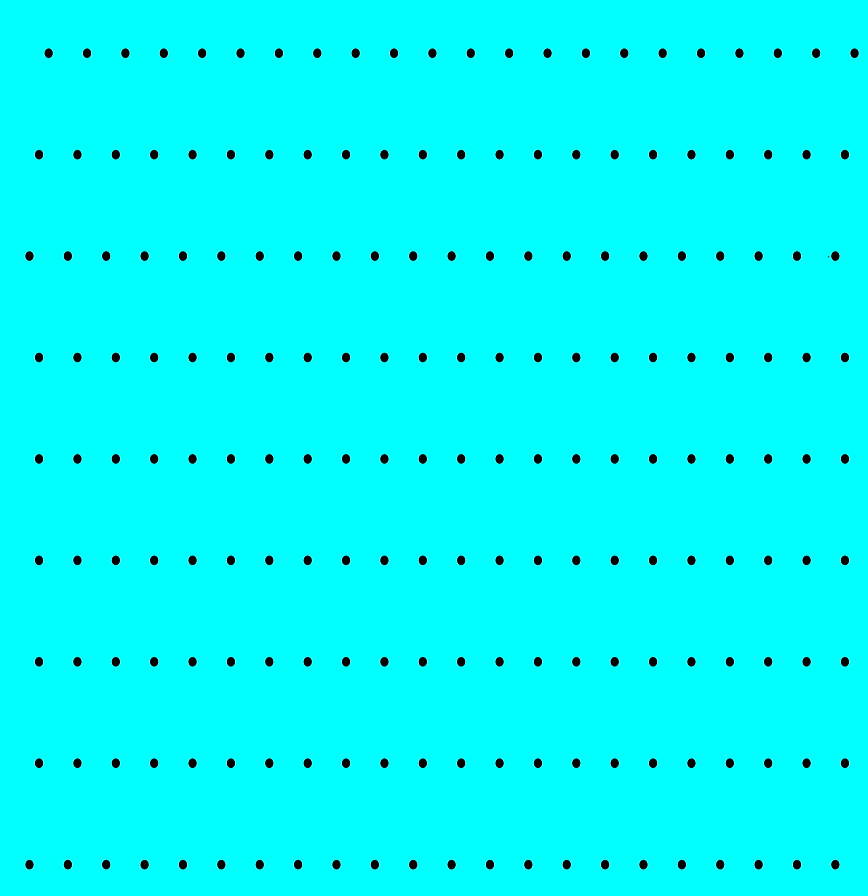
A WebGL 1 fragment shader for this pattern:

```glsl
precision highp float;
// Nine sparse rows of small black oval dots on flat cyan, three rows slipped sideways.

uniform vec2 u_resolution;

// Approximate signed distance to an axis-aligned ellipse.
float ellipseDistance(vec2 p, vec2 radii) {
  return (length(p / radii) - 1.0) * min(radii.x, radii.y);
}

// Sideways slip of a row, in column pitches; rows count up from the bottom.
float rowSlip(float row) {
  if (row == 0.0 || row == 6.0) return -0.25;
  return row == 8.0 ? 0.25 : 0.0;
}

void main() {
  // One unit is the canvas height.
  vec2 p = gl_FragCoord.xy / u_resolution.y;
  float pixel = 1.0 / u_resolution.y;
  vec2 pitch = vec2(0.04283, 0.1132);

  // Nearest dot in a bounded grid of 22 columns and 9 rows.
  vec2 grid = (p - vec2(0.0436, 0.0350)) / pitch;
  float row = clamp(floor(grid.y + 0.5), 0.0, 8.0);
  grid.x -= rowSlip(row);
  float column = clamp(floor(grid.x + 0.5), 0.0, 21.0);
  vec2 local = (grid - vec2(column, row)) * pitch;

  float dotDistance = ellipseDistance(local, vec2(0.0046, 0.0053));
  float ink = 1.0 - smoothstep(-0.5 * pixel, 0.5 * pixel, dotDistance);

  // Faint pale fringe, strongest on the flanks.
  float flank = abs(local.x) / max(length(local), 0.0001);
  float fringe = 1.0 - smoothstep(0.0004, 0.0004 + pixel, dotDistance);

  vec3 color = vec3(0.0, 1.0, 1.0);
  color = mix(color, vec3(0.9, 0.97, 0.97), 0.45 * flank * fringe);
  color = mix(color, vec3(0.01, 0.004, 0.004), ink);

  // Stray fleck beside the last dot of one slipped row.
  if (row == 6.0 && column == 21.0) {
    float fleck = length(local + vec2(0.0075, 0.0008)) - 0.0008;
    color = mix(color, vec3(0.1, 0.3, 0.3), 1.0 - smoothstep(-0.5 * pixel, 0.5 * pixel, fleck));
  }

  gl_FragColor = vec4(color, 1.0);
}
```
